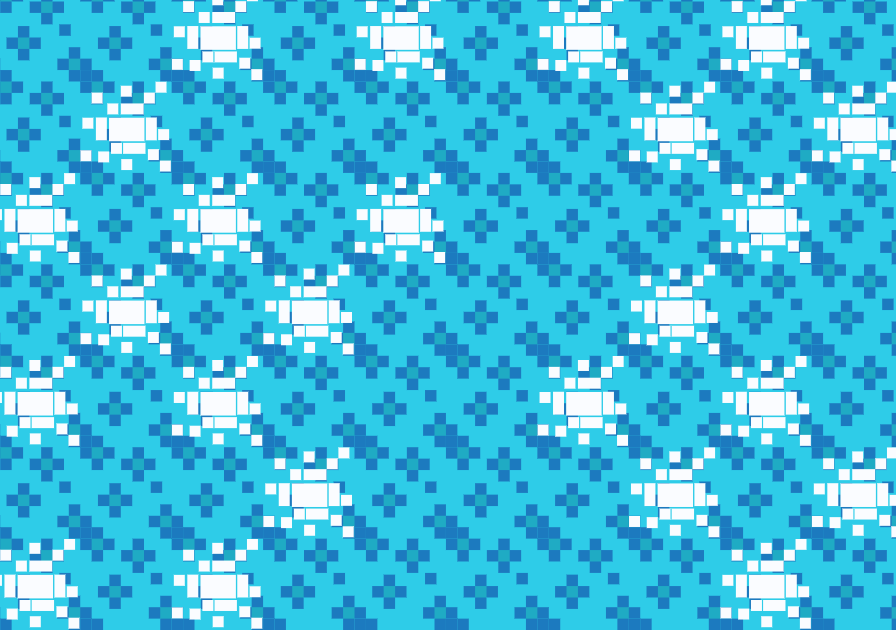
Reproduce this pattern procedurally as a WebGL 1 fragment shader.

```glsl
precision highp float;
uniform vec2 u_resolution;

const float CELLS_ACROSS = 78.4;
const float TILE = 8.0; // cells per repeat
const vec2 FIRST_CROSS = vec2(2.07, 3.78);
const vec2 STAR_CORNER = vec2(3.07, 4.66);

const vec3 CYAN = vec3(0.18, 0.80, 0.91);
const vec3 BLUE = vec3(0.11, 0.48, 0.75);
const vec3 TEAL = vec3(0.12, 0.67, 0.77);
const vec3 WHITE = vec3(0.98, 0.99, 1.0);

float box(vec2 p, vec2 halfSize) {
  vec2 d = abs(p) - halfSize;
  return max(d.x, d.y);
}

float square(vec2 p, vec2 center) {
  return box(p - center, vec2(0.48));
}

float plusShape(vec2 p) {
  return min(box(p, vec2(1.5, 0.5)), box(p, vec2(0.5, 1.5)));
}

float coverage(float d, float pixel) {
  return clamp(0.5 - d / pixel, 0.0, 1.0);
}

// Position relative to the nearest repeat of a center
vec2 wrapped(vec2 p, vec2 center) {
  return mod(p - center + 0.5 * TILE, TILE) - 0.5 * TILE;
}

vec3 addCross(vec3 color, vec2 p, vec2 center, float pixel) {
  vec2 q = wrapped(p, center);
  color = mix(color, BLUE, coverage(plusShape(q), pixel));
  return mix(color, TEAL, coverage(box(q, vec2(0.5)), pixel));
}

vec3 addDot(vec3 color, vec2 p, vec2 center, float pixel) {
  return mix(color, BLUE, coverage(box(wrapped(p, center), vec2(0.5)), pixel));
}

float starburst(vec2 p) {
  // Core blocks
  float d = box(p - vec2(1.02, -0.45), vec2(1.55, 1.03));
  d = min(d, box(p - vec2(-1.20, -0.50), vec2(0.48, 1.0)));
  d = min(d, box(p - vec2(3.17, -0.50), vec2(0.48, 1.0)));
  d = min(d, box(p - vec2(1.50, -2.25), vec2(1.0, 0.48)));
  d = min(d, box(p - vec2(1.68, 1.20), vec2(0.98, 0.48)));
  d = min(d, square(p, vec2(-0.20, -2.25)));
  d = min(d, square(p, vec2(0.12, 1.20)));

  // Upper rays
  d = min(d, square(p, vec2(0.98, -3.80)));
  d = min(d, square(p, vec2(-1.57, -3.20)));
  d = min(d, square(p, vec2(3.00, -3.20)));
  d = min(d, square(p, vec2(4.02, -4.15)));

  // Side and lower rays
  d = min(d, square(p, vec2(-2.38, -1.00)));
  d = min(d, square(p, vec2(4.25, 0.00)));
  d = min(d, square(p, vec2(-2.55, 1.85)));
  d = min(d, square(p, vec2(-1.00, 1.95)));
  d = min(d, square(p, vec2(1.02, 2.62)));
  d = min(d, square(p, vec2(3.35, 1.75)));
  return min(d, square(p, vec2(4.40, 2.75)));
}

// Checkerboard thinned by a column, a sparse diagonal and a lower diagonal
float hasStar(vec2 tile) {
  float checker = 1.0 - step(0.5, mod(tile.x + tile.y, 2.0));
  float column = step(0.5, abs(tile.x - 5.0));
  float sparse = step(0.5, mod(tile.x - 3.0 * tile.y, 14.0));
  float diagonal = max(step(0.5, abs(tile.x - tile.y)), step(tile.y, 3.5));
  return checker * column * sparse * diagonal;
}

void main() {
  float pixel = CELLS_ACROSS / u_resolution.x;
  vec2 fromTop = vec2(gl_FragCoord.x, u_resolution.y - gl_FragCoord.y);
  vec2 p = fromTop * pixel - FIRST_CROSS;

  // Ground pattern
  vec3 color = CYAN;
  color = addDot(color, p, vec2(3.62, -1.15), pixel);
  color = addDot(color, p, vec2(5.45, 2.85), pixel);
  color = addCross(color, p, vec2(0.0), pixel);
  color = addCross(color, p, vec2(2.03, -3.15), pixel);
  color = addCross(color, p, vec2(4.45, 1.85), pixel);
  color = addCross(color, p, vec2(6.45, 3.85), pixel);

  // White bursts on chosen tiles
  vec2 tile = floor((p + STAR_CORNER) / TILE);
  float burst = coverage(starburst(p - tile * TILE), pixel);
  color = mix(color, WHITE, burst * hasStar(tile));

  gl_FragColor = vec4(color, 1.0);
}
```
